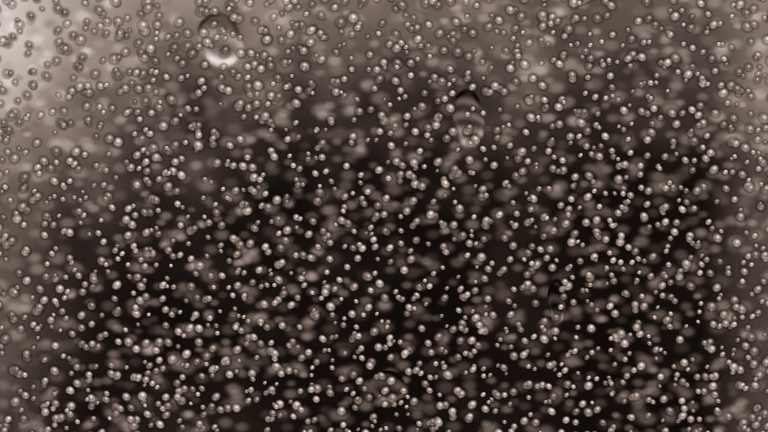
A Shadertoy shader for this texture:

```glsl
// Fine water droplets on a dark pane, over blurred droplets and a pale sepia haze

vec3 hash3(vec2 p) {
    vec3 q = fract(p.xyx * vec3(0.1031, 0.1030, 0.0973));
    q += dot(q, q.yxz + 33.33);
    return fract((q.xxy + q.yzz) * q.zyx);
}

float noise(vec2 p) {
    vec2 i = floor(p), f = fract(p);
    f = f * f * (3.0 - 2.0 * f);
    return mix(mix(hash3(i).x, hash3(i + vec2(1, 0)).x, f.x),
               mix(hash3(i + vec2(0, 1)).x, hash3(i + vec2(1, 1)).x, f.x), f.y);
}

// Soft, wide flecks that lie out of focus
float blurredDrops(float light, vec2 p, float cell, float seed) {
    p = p * vec2(0.72, 1.0) / cell + seed * 17.3;
    vec2 home = floor(p);
    for (int y = -1; y <= 1; y++)
    for (int x = -1; x <= 1; x++) {
        vec2 id = home + vec2(x, y);
        vec3 h = hash3(id + seed * 41.0);
        vec3 k = hash3(id + seed * 73.0 + 200.0);
        float clump = noise(id * 0.17 + seed * 9.0);
        float d = length(p - id - h.xy) / mix(0.22, 0.42, k.x);
        float cover = smoothstep(1.35, 0.3, d) * step(h.z, 0.25 + 0.7 * clump);
        light = mix(light, light * 0.55 + mix(0.16, 0.5, k.y), cover * 0.75);
    }
    return light;
}

// Crisp beads with a gleam above and a small one below
float sharpDrops(float light, vec2 p, float cell, float seed) {
    p = p / cell + seed * 23.7;
    vec2 home = floor(p);
    for (int y = -1; y <= 1; y++)
    for (int x = -1; x <= 1; x++) {
        vec2 id = home + vec2(x, y);
        vec3 h = hash3(id + seed * 57.0);
        vec3 k = hash3(id + seed * 91.0 + 300.0);
        vec2 q = (p - id - h.xy) / mix(0.15, 0.31, k.x);
        q.x += q.y * (k.z - 0.5) * 0.5;
        float d = length(q);
        float present = step(h.z, 0.62);
        float gleam = smoothstep(0.75, 0.0, length(q - vec2(0.1, 0.3)))
                    + 0.4 * smoothstep(0.4, 0.0, length(q + vec2(0.1, 0.6)));
        light *= 1.0 - 0.25 * present * exp(-10.0 * (d - 1.25) * (d - 1.25));
        float tone = mix(0.36, 0.66, k.y) + 0.4 * gleam;
        light = mix(light, tone, present * smoothstep(1.3, 0.65, d));
    }
    return light;
}

// Large clear drop with curved reflections and a thin rim
float largeDrop(float light, vec2 p, vec2 size, float tone, float bands) {
    vec2 q = p / size;
    q.x += 0.12 * sin(q.y * 3.0);
    float d = length(q);
    float stripe = sin(q.y * bands + q.x * q.x * 2.0 + q.x);
    float inner = tone + 0.16 * stripe - 0.12 * q.y;
    inner += 0.3 * smoothstep(0.25, 0.0, abs(d - 0.8)) * smoothstep(0.1, -0.7, q.y);
    inner -= 0.25 * smoothstep(0.2, 0.0, abs(d - 0.95)) * smoothstep(-0.2, 0.7, q.y);
    return mix(light, inner, 0.85 * smoothstep(1.08, 0.9, d));
}

void mainImage(out vec4 fragColor, in vec2 fragCoord) {
    vec2 p = fragCoord / iResolution.y;
    vec2 s = fragCoord / iResolution.xy;

    // Haze from above and along both sides
    float cloud = noise(p * 5.0) * 0.6 + noise(p * 13.0 + 40.0) * 0.4;
    float light = 0.01 + 0.13 * cloud * cloud;
    light += 0.52 * smoothstep(0.45, 1.08, s.y + 0.25 * (cloud - 0.5)) * mix(1.1, 0.6, s.x);
    light += 0.24 * smoothstep(0.12, 0.0, s.x) + 0.24 * smoothstep(0.1, 0.0, 1.0 - s.x);
    light += 0.16 * smoothstep(0.4, 0.0, s.x) * smoothstep(0.2, 0.7, s.y);

    for (float i = 1.0; i < 4.0; i++)
        light = blurredDrops(light, p, 0.048 - 0.005 * i, i);

    // Large drops sit beneath the beads, pale at the top and dark below
    float aspect = iResolution.x / iResolution.y;
    light = largeDrop(light, p - vec2(0.287 * aspect, 0.907), vec2(0.052, 0.066), 0.56, 7.0);
    light = largeDrop(light, p - vec2(0.61 * aspect, 0.725), vec2(0.036, 0.072), 0.36, 14.0);
    light = largeDrop(light, p - vec2(0.725 * aspect, 0.30), vec2(0.02, 0.055), 0.14, 9.0);
    light = largeDrop(light, p - vec2(0.505 * aspect, 0.105), vec2(0.045, 0.037), 0.24, 4.0);

    for (float i = 1.0; i < 3.0; i++)
        light = sharpDrops(light, p, 0.037 - 0.003 * i, i);

    // Warm brown midtones between near black and pale grey
    float v = clamp(light, 0.0, 1.0);
    vec3 color = mix(vec3(0.05, 0.035, 0.03), vec3(0.92, 0.885, 0.865), v);
    color -= vec3(0.0, 0.12, 0.19) * v * (1.0 - v);
    fragColor = vec4(color, 1.0);
}
```
